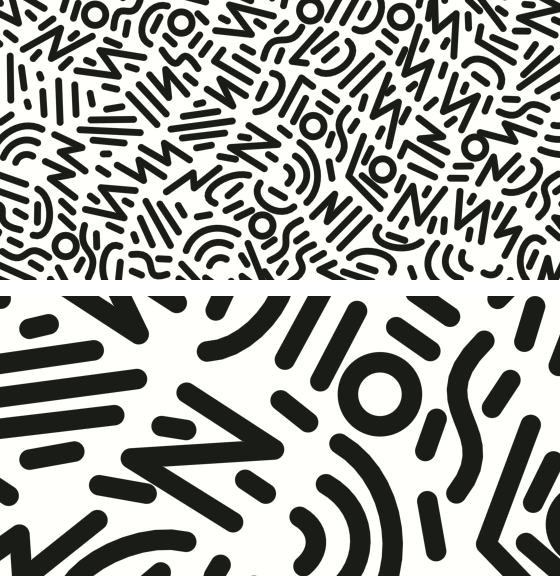
Top, the full canvas; bottom, a detail of the centre.
This pattern is drawn by a WebGL 2 fragment shader. Its source:

```glsl
#version 300 es
precision highp float;
// Evenly packed rounded bars, zigzags, arcs, waves and rings in black on white.
// Motifs fill blocks of 4 x 4 lattice nodes; the lattice is bent by area-preserving shears.
uniform vec2 u_resolution;
out vec4 fragColor;

const float PITCH = 0.0495;      // distance between neighbouring stroke axes
const float HALF_WIDTH = 0.0122; // half of the stroke width

vec2 pixel;                      // point being shaded
vec2 blockCenter, flip;          // placement of the current motif
bool swapAxes;
float dist = 1.0;                // distance to the closest stroke axis

vec3 hash3(vec2 p) {
  vec3 q = fract(p.xyx * vec3(0.1031, 0.1030, 0.0973));
  q += dot(q, q.yxz + 33.33);
  return fract((q.xxy + q.yzz) * q.zyx);
}

float bend(float t) {
  return 0.037 * sin(9.0 * t) + 0.028 * sin(5.3 * t + 2.0) + 0.008 * sin(27.0 * t + 1.0);
}

vec2 warp(vec2 q) {
  q.y += bend(q.x);
  q.x += bend(q.y + 4.0);
  return q;
}

vec2 unwarp(vec2 q) {
  q.x -= bend(q.y + 4.0);
  q.y -= bend(q.x);
  return q;
}

// Block node (0..3 on both axes) to canvas
vec2 place(vec2 node) {
  vec2 local = (node - 1.5) * flip;
  return warp(PITCH * (blockCenter + (swapAxes ? local.yx : local)));
}

void segment(vec2 a, vec2 b) {
  vec2 ab = b - a;
  float t = clamp(dot(pixel - a, ab) / max(dot(ab, ab), 1e-8), 0.0, 1.0);
  dist = min(dist, distance(pixel, a + ab * t));
}

void bar(float ax, float ay, float bx, float by) {
  segment(place(vec2(ax, ay)), place(vec2(bx, by)));
}

void ring(vec2 center) {
  dist = min(dist, abs(distance(pixel, place(center)) - 0.77 * PITCH));
}

void curve(vec2 a, vec2 b, vec2 c, vec2 d) {
  a = place(a); b = place(b); c = place(c); d = place(d);
  vec2 last = a;
  for (int i = 1; i <= 14; i++) {
    float t = float(i) / 14.0, s = 1.0 - t;
    vec2 next = s * s * s * a + 3.0 * s * t * (s * b + t * c) + t * t * t * d;
    segment(last, next);
    last = next;
  }
}

// Motifs for half a block, 4 x 2 nodes
void halfMotif(float pick) {
  if (pick < 0.14) { // long bars
    bar(0.0, 0.0, 3.0, 0.0); bar(0.0, 1.0, 3.0, 1.0);
  } else if (pick < 0.28) { // ring and short bars
    ring(vec2(0.5)); bar(2.1, 0.0, 2.0, 1.0); bar(3.05, 0.0, 2.95, 1.0);
  } else if (pick < 0.48) { // flat zigzag
    bar(0.0, 1.0, 2.2, 1.05); bar(2.2, 1.05, 0.8, -0.05); bar(0.8, -0.05, 3.0, 0.0);
  } else if (pick < 0.70) { // wave between short bars
    curve(vec2(0.0, 1.0), vec2(2.4, 1.6), vec2(0.6, -0.6), vec2(3.0, 0.0));
    bar(0.0, 0.0, 0.8, 0.0); bar(2.2, 1.0, 3.0, 1.0);
  } else if (pick < 0.82) { // angle around a bar
    bar(0.1, 0.0, 0.0, 1.0); bar(0.0, 1.0, 3.0, 1.0); bar(1.1, 0.0, 3.0, 0.0);
  } else { // arch over a bar
    curve(vec2(0.0), vec2(0.1, 1.5), vec2(2.9, 1.5), vec2(3.0, 0.0));
    bar(0.95, 0.0, 2.05, 0.0);
  }
}

// Motifs for a whole block
void blockMotif(vec3 rnd) {
  if (rnd.x < 0.27) { // tall zigzag with stubs in its openings
    bar(0.0, 0.0, 0.9, 2.9); bar(0.9, 2.9, 2.0, 0.5); bar(2.0, 0.5, 3.0, 3.0);
    bar(3.0, -0.1, 3.1, 0.7); bar(1.0, 0.0, 1.02, 0.6);
    bar(-0.1, 2.0, 0.0, 3.0); bar(2.0, 3.0, 1.97, 2.5);
  } else if (rnd.x < 0.38) { // concentric quarter arcs
    for (float r = 1.0; r < 3.5; r++)
      curve(vec2(3.0 - r, 0.0), vec2(3.0 - r, 0.55 * r), vec2(3.0 - 0.55 * r, r), vec2(3.0, r));
    bar(-0.1, 2.5, 0.5, 3.1);
  } else if (rnd.x < 0.47) { // diagonal bars
    for (float c = 0.3; c < 5.5; c += 1.25)
      bar(max(0.0, c - 3.0), min(c, 3.0), min(c, 3.0), max(0.0, c - 3.0));
  } else if (rnd.x < 0.56) { // angle around a ring
    bar(0.0, 0.0, 0.0, 3.0); bar(0.0, 3.0, 3.0, 3.0);
    ring(vec2(2.4, 0.6)); bar(1.0, 2.0, 3.0, 2.0); bar(0.95, 0.0, 0.95, 1.1);
  } else { // two independent halves
    halfMotif(rnd.y);
    flip = -flip;
    halfMotif(fract(rnd.z * 7.0 + rnd.x * 13.0));
  }
}

void main() {
  pixel = mat2(0.85, 0.527, -0.527, 0.85) * gl_FragCoord.xy / u_resolution.y + 3.0;
  vec2 q = unwarp(pixel) / PITCH;

  // Rows of blocks, each row shifted sideways by its own amount
  for (int j = -1; j <= 1; j++) {
    float row = floor(q.y / 4.0) + float(j);
    float shift = 4.0 * hash3(vec2(row, 5.0)).x;
    for (int i = -1; i <= 1; i++) {
      vec2 id = vec2(floor((q.x - shift) / 4.0) + float(i), row);
      blockCenter = 4.0 * (id + 0.5) + vec2(shift, 0.0);
      vec2 away = abs(q - blockCenter);
      if (max(away.x, away.y) > 2.7) continue;
      vec3 turn = hash3(id + 31.0);
      flip = sign(turn.xy - 0.5);
      swapAxes = turn.z > 0.5;
      blockMotif(hash3(id + 87.0));
    }
  }

  float soft = 0.75 / u_resolution.y;
  vec3 ink = vec3(0.10, 0.11, 0.09), paper = vec3(1.0, 1.0, 0.99);
  fragColor = vec4(mix(ink, paper, smoothstep(-soft, soft, dist - HALF_WIDTH)), 1.0);
}
```
